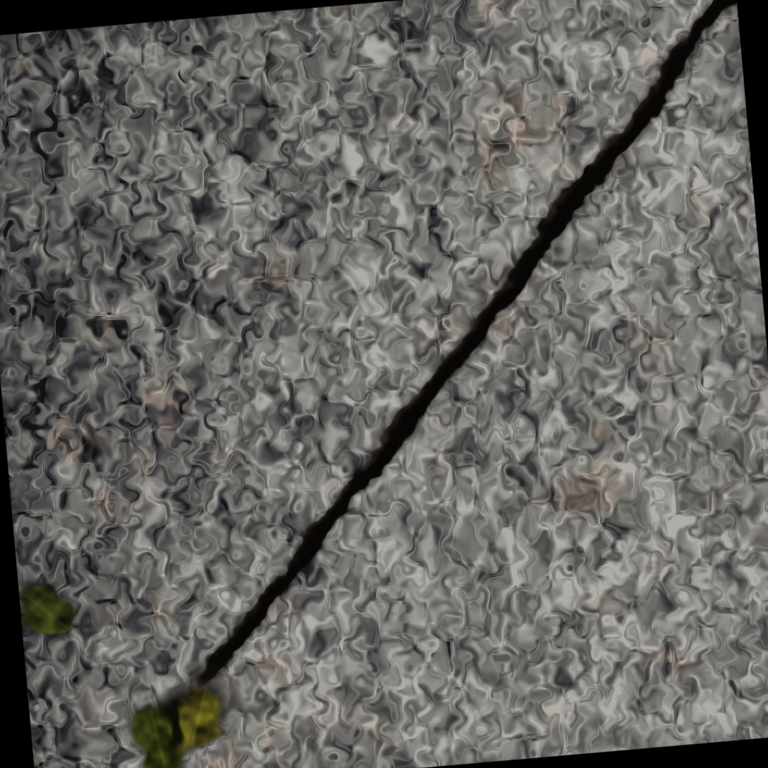
Reproduce this texture procedurally as a Shadertoy shader.

```glsl
// A tilted slab of speckled granite split by a diagonal crack, with small leaves at the lower left.

float hash(vec2 p) {
    vec3 q = fract(p.xyx * 0.1031);
    q += dot(q, q.yzx + 33.33);
    return fract((q.x + q.y) * q.z);
}

float noise(vec2 p) {
    vec2 i = floor(p), f = fract(p);
    f = f * f * (3.0 - 2.0 * f);
    return mix(mix(hash(i), hash(i + vec2(1, 0)), f.x),
               mix(hash(i + vec2(0, 1)), hash(i + vec2(1, 1)), f.x), f.y);
}

float fbm(vec2 p) {
    float sum = 0.0, amp = 0.5;
    for (int i = 0; i < 4; i++) {
        sum += amp * noise(p);
        p = mat2(1.6, 1.2, -1.2, 1.6) * p + 7.3;
        amp *= 0.5;
    }
    return sum / 0.9375;
}

// Turns a point clockwise by the angle
mat2 rotate(float a) {
    return mat2(cos(a), -sin(a), sin(a), cos(a));
}

// Approximate signed distance to an ellipse
float ellipse(vec2 p, vec2 radius) {
    return (length(p / radius) - 1.0) * min(radius.x, radius.y);
}

vec3 granite(vec2 p) {
    // Swirled domain turns round grains into curled flakes
    vec2 swirl = vec2(noise(p * 62.0 + 3.0), noise(p * 62.0 + 61.0)) - 0.5;
    float mineral = noise(p * vec2(62.0, 48.0) + swirl * 1.6 + 11.0);
    float grain = noise(p * vec2(125.0, 92.0) + swirl * 3.0 + 40.0);
    float curl = abs(2.0 * noise(p * vec2(88.0, 62.0) + swirl * 2.6 + 90.0) - 1.0);
    float blotch = fbm(p * 13.0 + 5.0);

    // Light falls on the lower right side
    float light = smoothstep(-0.4, 0.55, p.x - 0.4 * p.y);
    float tone = mix(0.335, 0.475, light) * mix(0.88, 1.0, smoothstep(0.0, 0.22, p.x));
    tone += 0.25 * (mineral - 0.5) + 0.28 * (grain - 0.5) + 0.2 * (blotch - 0.5);
    tone += 0.1 * (smoothstep(0.6, 0.0, curl) - 0.45);

    // Dark mica and pale flecks
    float mica = smoothstep(0.62, 0.85, noise(p * vec2(76.0, 60.0) + swirl * 2.0 + 130.0));
    float fleck = smoothstep(0.7, 0.95, noise(p * vec2(120.0, 75.0) + swirl * 3.0 + 170.0));
    tone += 0.1 * fleck - 0.16 * mica * (1.2 - 0.5 * light);
    tone = clamp(tone + 0.02, 0.07, 0.68);

    vec3 col = tone * mix(vec3(0.98, 0.99, 1.05), vec3(1.01, 1.0, 0.965), smoothstep(0.18, 0.4, tone));
    float rust = smoothstep(0.64, 0.85, fbm(p * 14.0 + 31.0));
    return col * mix(vec3(1.0), vec3(1.06, 0.98, 0.94), rust);
}

void addCrack(inout vec3 col, vec2 p, float aa) {
    float t = (p.y - 0.121) / 0.872;
    float path = 0.267 + 0.671 * t + 0.008 * sin(3.1416 * clamp(t, 0.0, 1.0));
    path += 0.013 * (noise(vec2(p.y * 19.0, 4.0)) - 0.5);
    float side = (p.x - path) * 0.793;
    side += 0.008 * (noise(p * 48.0 + 8.0) - 0.5) + 0.006 * (noise(p * 105.0) - 0.5);

    // The gap narrows at both ends
    float width = 0.0112 + 0.006 * (noise(vec2(p.y * 24.0, 19.0)) - 0.5);
    width *= smoothstep(-0.045, 0.03, t) * mix(1.0, 0.85, smoothstep(0.75, 1.0, t));
    float d = abs(side) - width;
    float present = smoothstep(-0.03, 0.0, t);

    // Worn upper lip, then the dark gap
    col *= 1.0 - 0.3 * present * smoothstep(0.01, 0.0, d);
    float lip = smoothstep(-0.002, -0.011, side) * noise(p * vec2(80.0, 50.0));
    vec3 gap = mix(vec3(0.03, 0.025, 0.02), vec3(0.2, 0.17, 0.15), lip);
    col = mix(col, gap, present * smoothstep(aa + 0.001, -aa - 0.001, d));
}

void addLeaf(inout vec3 col, vec2 p, vec2 centre, float angle, vec2 radius, vec3 tint, float aa) {
    vec2 q = rotate(angle) * (p - centre);
    float d = ellipse(q, radius) + 0.018 * (noise(p * 48.0 + 15.0) - 0.5);
    float shade = 0.25 + 1.0 * noise(p * 62.0 + 25.0) + 0.5 * (noise(p * 120.0) - 0.3);
    shade += 0.2 * smoothstep(0.004, 0.0, abs(q.x));
    col *= 1.0 - 0.35 * smoothstep(0.014, 0.0, d);
    col = mix(col, tint * max(shade, 0.15), smoothstep(aa + 0.003, -aa - 0.003, d));
}

void mainImage(out vec4 fragColor, in vec2 fragCoord) {
    vec2 p = fragCoord / iResolution.xy;
    float aa = 1.0 / min(iResolution.x, iResolution.y);

    vec3 col = granite(p);
    addCrack(col, p, aa);

    // Brown stain where the crack ends
    float stain = smoothstep(0.055, 0.0, length(p - vec2(0.275, 0.095)));
    col = mix(col, vec3(0.14, 0.12, 0.08), 0.6 * stain);

    // Two drooping leaves around a dark hollow
    col = mix(col, vec3(0.07, 0.07, 0.03), smoothstep(0.05, 0.02, length(p - vec2(0.232, 0.06))));
    for (float s = -1.0; s < 2.0; s += 2.0) {
        vec3 tint = mix(vec3(0.22, 0.25, 0.07), vec3(0.33, 0.31, 0.09), 0.5 + 0.5 * s);
        addLeaf(col, p, vec2(0.232 + 0.027 * s, 0.053 + 0.013 * s), -0.25 * s, vec2(0.026, 0.048), tint, aa);
    }
    addLeaf(col, p, vec2(0.058, 0.205), 0.9, vec2(0.029, 0.04), vec3(0.19, 0.22, 0.08), aa);

    // Dark surround beyond the tilted square
    vec2 q = abs(rotate(0.087) * p - vec2(0.5435, 0.4515)) - 0.499;
    float edge = max(q.x, q.y);
    col *= smoothstep(aa, -aa, edge) * mix(0.9, 1.0, smoothstep(0.0, -0.03, edge));
    fragColor = vec4(col, 1.0);
}
```
